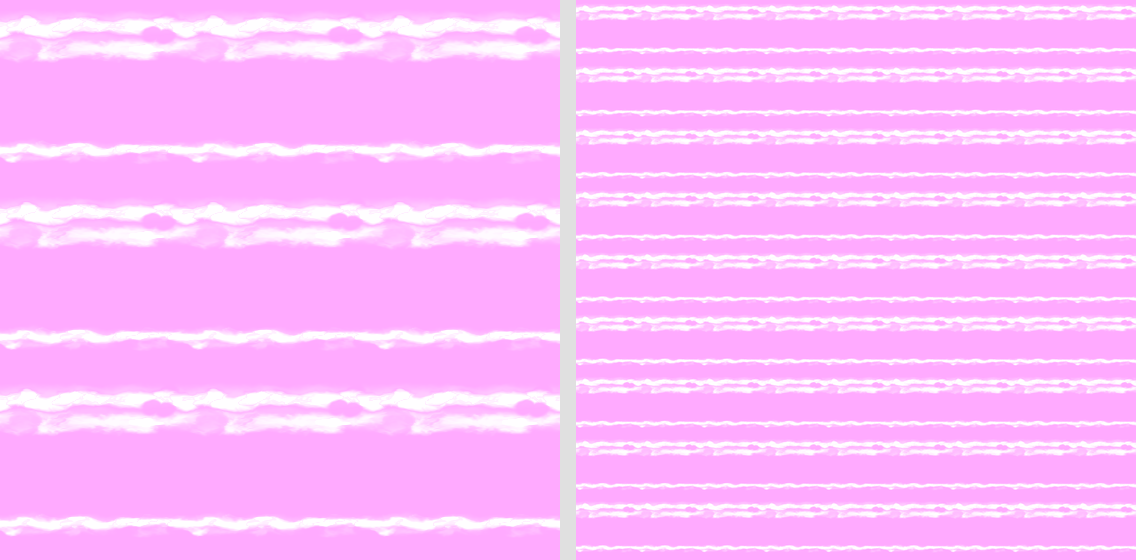
Left: one tile. Right: repeated 3 by 3.
A three.js fragment shader for this pattern:

```glsl
// Pink ground with turbulent white cloud bands, an oval storm and thin jets, repeated 3 by 3.
#define REPEATS 3.0
#define GROUND vec3(1.0, 0.667, 1.0)
#define CLOUD vec3(1.0, 0.995, 1.0)
#define SWIRL vec2(0.16, 0.045)
#define FRAY 0.065
#define JET vec2(0.822, 0.893)
#define VEIL vec2(0.685, 0.800)
#define THIN_JET vec2(0.167, 0.222)
#define STORM vec2(0.845, 0.812)

varying vec2 vUv;

float hash(vec2 p, float seed) {
  vec3 q = fract(vec3(p.xyx + seed) * vec3(0.1031, 0.1030, 0.0973));
  q += dot(q, q.yzx + 33.33);
  return fract((q.x + q.y) * q.z);
}

// Value noise whose lattice wraps after one cell.
float wrapNoise(vec2 p, vec2 period, float seed) {
  p *= period;
  vec2 i = floor(p);
  vec2 f = p - i;
  f = f * f * (3.0 - 2.0 * f);
  vec2 a = mod(i, period);
  vec2 b = mod(i + 1.0, period);
  float low = mix(hash(a, seed), hash(vec2(b.x, a.y), seed), f.x);
  float high = mix(hash(vec2(a.x, b.y), seed), hash(b, seed), f.x);
  return mix(low, high, f.y);
}

float turbulence(vec2 p, vec2 period, float seed) {
  float sum = 0.0;
  float amplitude = 0.533;
  for (int i = 0; i < 4; i++) {
    sum += amplitude * wrapNoise(p, period, seed);
    period *= 2.0;
    amplitude *= 0.5;
    seed += 17.0;
  }
  return sum;
}

float band(float y, vec2 span, float soft) {
  return smoothstep(span.x - soft, span.x + soft, y)
       * (1.0 - smoothstep(span.y - soft, span.y + soft, y));
}

// Soft ellipse, measured across the cell border.
float blob(vec2 p, vec2 center, vec2 radius, float soft) {
  vec2 d = fract(p - center + 0.5) - 0.5;
  return 1.0 - smoothstep(1.0 - soft, 1.0 + soft, length(d / radius));
}

void main() {
  vec2 cell = fract(vUv * REPEATS);

  // Swirling flow: noise bends the space in which finer noise is read.
  vec2 drift = vec2(turbulence(cell, vec2(6.0, 12.0), 1.0),
                    turbulence(cell, vec2(7.0, 12.0), 7.0)) - 0.5;
  vec2 flow = cell + SWIRL * drift;
  float curl = turbulence(flow, vec2(8.0, 16.0), 13.0);
  float wisp = smoothstep(0.28, 0.72, curl);
  float thread = smoothstep(0.0, 0.07, abs(curl - 0.42));
  float y = flow.y + FRAY * (curl - 0.5);

  // Bright jet with a faint halo, above a paler veil.
  float jet = band(y, JET, 0.018) * mix(0.8, 1.1, thread);
  float halo = band(y, vec2(JET.x - 0.01, JET.y + 0.035), 0.03) * 0.4 * wisp;
  float veil = band(y, VEIL, 0.022) * mix(0.2, 0.95, wisp) * mix(0.85, 1.0, thread);
  float cloud = max(max(jet, halo), veil);

  // Two-lobed storm clearing the cloud, with a bright streak below.
  vec2 eddy = mix(cell, vec2(flow.x, y), 0.35);
  float storm = max(blob(eddy, STORM - vec2(0.038, -0.006), vec2(0.052, 0.042), 0.22),
                    blob(eddy, STORM + vec2(0.038, -0.005), vec2(0.052, 0.040), 0.22));
  float streak = blob(vec2(flow.x, y), STORM - vec2(0.038, 0.066), vec2(0.115, 0.025), 0.4);
  cloud = max(cloud, streak * mix(0.8, 1.1, thread));
  cloud *= 1.0 - 0.94 * storm;

  // Thin jet with a small curl hanging from it.
  float thinJet = band(y, THIN_JET, 0.016) * mix(0.8, 1.1, thread);
  float thinHalo = band(y, THIN_JET + vec2(-0.025, 0.015), 0.02) * 0.35 * wisp;
  float hook = blob(vec2(flow.x, y), vec2(0.06, 0.155), vec2(0.06, 0.022), 0.5) * wisp;
  cloud = max(cloud, max(max(thinJet, thinHalo), hook));

  gl_FragColor = vec4(mix(GROUND, CLOUD, clamp(cloud, 0.0, 1.0)), 1.0);
}
```
